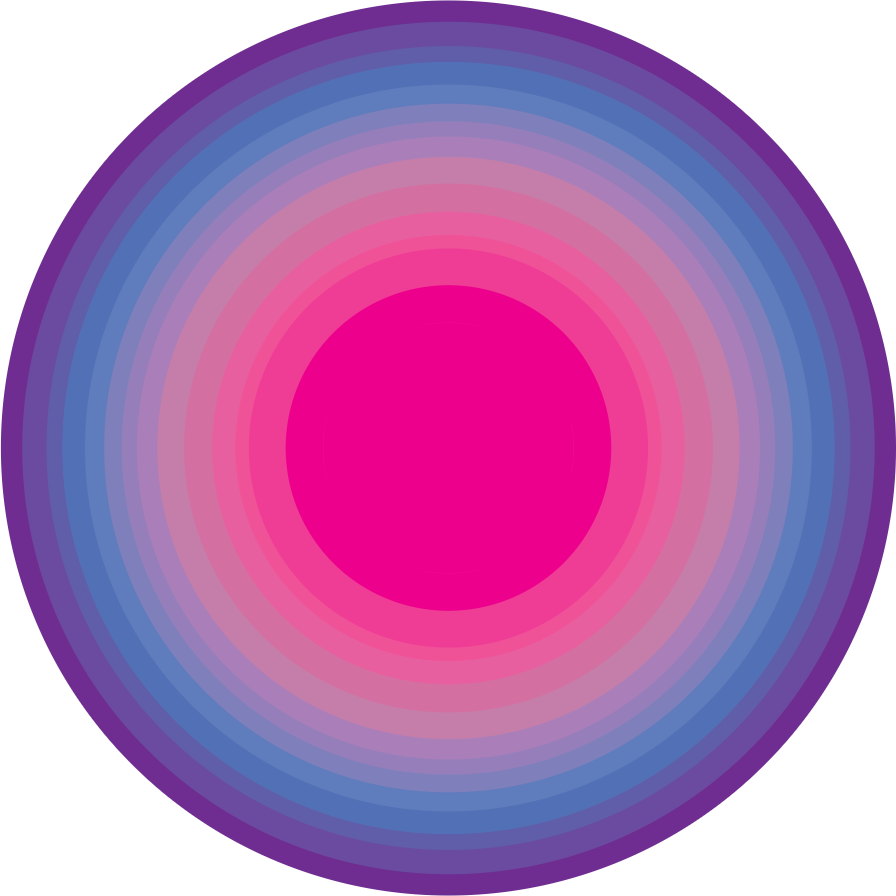
Give the GLSL for this background, as a WebGL 2 fragment shader.

```glsl
#version 300 es
precision highp float;
// Concentric flat discs running from violet through blue and mauve to a magenta core, on white.
uniform vec2 u_resolution;
out vec4 fragColor;

const int DISCS = 14;

// Disc radii, outermost first, as fractions of the canvas.
const float radii[DISCS] = float[DISCS](
  0.4995, 0.4757, 0.4486, 0.4310, 0.4056, 0.3843, 0.3646,
  0.3477, 0.3249, 0.2952, 0.2637, 0.2378, 0.2228, 0.1817);

// Disc colours in the same order.
const vec3 colours[DISCS] = vec3[DISCS](
  vec3(0.437, 0.173, 0.567), vec3(0.414, 0.296, 0.624),
  vec3(0.378, 0.363, 0.664), vec3(0.322, 0.440, 0.715),
  vec3(0.371, 0.486, 0.737), vec3(0.498, 0.498, 0.733),
  vec3(0.588, 0.496, 0.730), vec3(0.665, 0.496, 0.726),
  vec3(0.773, 0.496, 0.667), vec3(0.831, 0.435, 0.635),
  vec3(0.906, 0.371, 0.625), vec3(0.940, 0.322, 0.595),
  vec3(0.937, 0.240, 0.588), vec3(0.929, 0.000, 0.549));

// Antialiased coverage of the inside of a signed distance.
float coverage(float dist, float pixel) {
  return clamp(0.5 - dist / pixel, 0.0, 1.0);
}

void main() {
  float pixel = 1.0 / min(u_resolution.x, u_resolution.y);
  vec2 p = (gl_FragCoord.xy - 0.5 * u_resolution) * pixel - vec2(0.0005, 0.0);
  float r = length(p);

  // Stack the discs from the outside in.
  vec3 colour = vec3(1.0);
  for (int i = 0; i < DISCS; i++) {
    colour = mix(colour, colours[i], coverage(r - radii[i], pixel));
  }

  // Barely visible hairline inside the core, clearest along the axes.
  float axis = pow(abs(p.x * p.x - p.y * p.y) / max(r * r, 1e-5), 8.0);
  float hairline = coverage(abs(r - 0.1398) - 0.0003, pixel);
  colour = mix(colour, colours[DISCS - 2], 0.25 * axis * hairline);

  fragColor = vec4(colour, 1.0);
}
```
